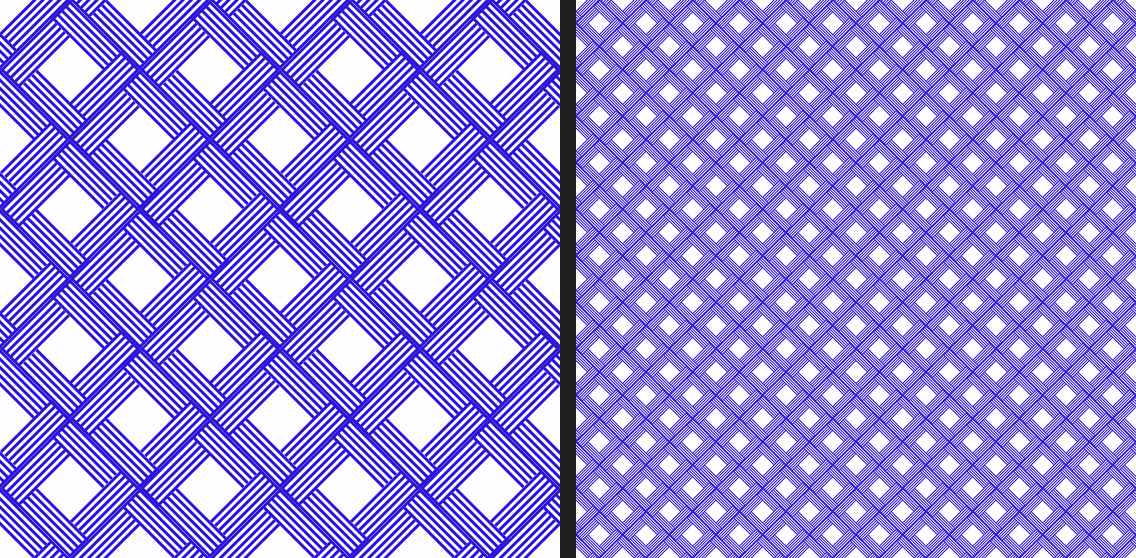
Left: one tile. Right: repeated 3 by 3.
This pattern is drawn by a Shadertoy shader. Its source:

```glsl
// A diagonal basket weave: every cell of a 45-degree lattice is a pinwheel of
// four striped strips around an empty square. The lattice is cut from 4 x 4
// upright repeats, so both canvas edges wrap.

const float HOLE = 0.2327;   // half side of the empty square, in cells
const float LINE = 0.0302;   // stroke width, in cells
const vec3 PAPER = vec3(1.0, 0.99, 1.0);
const vec3 INK = vec3(0.17, 0.07, 0.85);
const vec3 WORN_INK = vec3(0.38, 0.29, 0.89);

float hash(vec3 p) {
    p = fract(p * vec3(0.1031, 0.1137, 0.0973));
    p += dot(p, p.yzx + 19.19);
    return fract((p.x + p.y) * p.z);
}

// Signed distance to the strokes of a strip lying along x, above the hole.
float stripDistance(vec2 q) {
    float pitch = (0.5 - HOLE - LINE) / 4.0;
    float row = (q.y - HOLE - 0.5 * LINE) / pitch;
    float strokes = abs(row - clamp(round(row), 0.0, 4.0)) * pitch - 0.5 * LINE;
    float cap = q.x + 0.5 - LINE;
    float neighbour = HOLE - q.x;
    return min(strokes, min(cap, neighbour));
}

void mainImage(out vec4 fragColor, in vec2 fragCoord) {
    vec2 p = 4.0 * fragCoord / iResolution.xy;
    float pixel = 4.0 * sqrt(2.0) / min(iResolution.x, iResolution.y);

    // Turn into the diagonal lattice, one unit per pinwheel
    vec2 lattice = vec2(p.x + p.y, p.y - p.x);
    vec2 cell = round(lattice);
    vec2 local = lattice - cell;
    float reach = max(abs(local.x), abs(local.y));

    // Find the pinwheel arm under this point by quarter turns
    float d = HOLE - reach;
    float arm = 0.0;
    vec2 q = local;
    for (int i = 0; i < 4; i++) {
        if (q.y > HOLE && q.x < HOLE) {
            d = stripDistance(q);
            arm = float(i);
        }
        q = vec2(-q.y, q.x);
    }

    // Faint seam where strips of adjoining cells touch, uneven from arm to arm
    vec2 wrapped = mod(0.5 * vec2(cell.x - cell.y, cell.x + cell.y), 4.0);
    float wear = mix(0.2, 0.9, hash(vec3(wrapped * 2.0, arm) + 1.0));
    float seam = 1.0 - smoothstep(0.0, 0.004 + pixel * 0.5, 0.5 - reach);
    vec3 ink = mix(INK, WORN_INK, seam * wear);

    float coverage = clamp(0.5 - d / pixel, 0.0, 1.0);
    fragColor = vec4(mix(PAPER, ink, coverage), 1.0);
}
```
